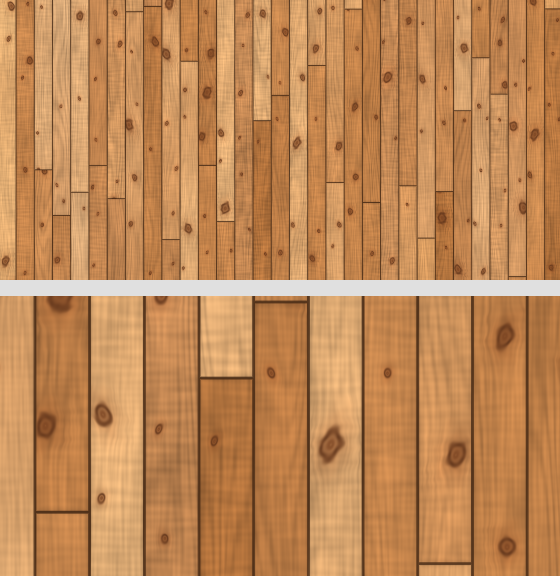
Top, the full canvas; bottom, a detail of the centre.
This texture is drawn by a WebGL 2 fragment shader. Its source:

```glsl
#version 300 es
precision highp float;

uniform vec2 u_resolution;
out vec4 fragColor;

const float PLANK_WIDTH = 0.0651;
const float FIRST_SEAM = 0.0573;
const float SEAM_HALF_WIDTH = 0.0017;
const float KNOT_SPACING = 0.15;

const vec3 DARK_WOOD = vec3(0.67, 0.43, 0.23);
const vec3 MID_WOOD = vec3(0.78, 0.54, 0.33);
const vec3 PALE_WOOD = vec3(0.88, 0.69, 0.48);
const vec3 KNOT_HEART = vec3(0.47, 0.26, 0.13);
const vec3 KNOT_RIM = vec3(0.30, 0.16, 0.08);
const vec3 SEAM = vec3(0.27, 0.16, 0.08);

float hash(vec2 p) {
    vec3 q = fract(p.xyx * 0.1031);
    q += dot(q, q.yzx + 33.33);
    return fract((q.x + q.y) * q.z);
}

float cornerGradient(vec2 cell, vec2 offset) {
    float angle = 6.2832 * hash(cell);
    return dot(vec2(cos(angle), sin(angle)), offset);
}

// Gradient noise, roughly -0.7 to 0.7
float noise(vec2 p) {
    vec2 i = floor(p), f = fract(p);
    vec2 u = f * f * f * (f * (f * 6.0 - 15.0) + 10.0);
    vec2 e = vec2(1.0, 0.0);
    float low = mix(cornerGradient(i, f), cornerGradient(i + e, f - e), u.x);
    float high = mix(cornerGradient(i + e.yx, f - e.yx), cornerGradient(i + 1.0, f - 1.0), u.x);
    return mix(low, high, u.y);
}

float lineMask(float dist, float halfWidth, float pixel) {
    return 1.0 - smoothstep(halfWidth - 0.6 * pixel, halfWidth + 0.6 * pixel, abs(dist));
}

// Returns heart, rim, halo and sideways bend of the grain
vec4 knots(vec2 p, float seed, float pixel) {
    vec4 sum = vec4(0.0);
    float row = floor(p.y / KNOT_SPACING);
    for (float k = -1.0; k <= 1.0; k++) {
        vec2 id = vec2(row + k + 20.0, seed);
        if (hash(id + 3.7) > 0.62) continue;
        float size = hash(id + 11.3);
        float radius = mix(0.0045, 0.0175, size * size * size);
        vec2 center = vec2(mix(0.15, 0.85, hash(id + 23.1)) * PLANK_WIDTH,
                           (row + k + mix(0.1, 0.9, hash(id + 41.9))) * KNOT_SPACING);
        vec2 offset = p - center;
        offset.y += offset.x * (hash(id + 57.0) - 0.5);
        float d = length(offset / vec2(0.9, 1.2)) / radius;
        d *= 1.0 + 0.35 * noise(offset * 70.0 + id);
        float soft = 0.2 + pixel / radius;
        float heart = 1.0 - smoothstep(1.0 - soft, 1.0 + soft, d);
        float rim = exp(-12.0 * (d - 0.85) * (d - 0.85)) * (0.6 + 0.5 * noise(offset * 110.0 + id));
        float halo = exp(-0.3 * d * d);
        sum += vec4(heart * (0.8 + 0.2 * sin(d * 9.0)), rim, halo, -0.8 * offset.x * halo);
    }
    return sum;
}

vec3 woodTone(float tone) {
    vec3 lower = mix(DARK_WOOD, MID_WOOD, clamp(tone * 2.0, 0.0, 1.0));
    return mix(lower, PALE_WOOD, clamp(tone * 2.0 - 1.0, 0.0, 1.0));
}

// Brightness change from growth rings, fibres and saw marks
float grain(vec2 p, float seed) {
    float across = p.x / PLANK_WIDTH;
    vec2 shift = vec2(seed * 7.31, seed * 3.17);
    float warp = noise(vec2(across * 1.3, p.y * 2.6) + shift);
    float ring = 0.5 + 0.5 * sin(6.2832 * (across * 4.0 + warp * 4.5));
    float rings = -ring * ring * mix(0.03, 0.11, hash(vec2(seed, 5.0)));
    float fibre = noise(vec2(p.x * 260.0, p.y * 14.0) + shift) * 0.11;
    float saw = noise(vec2(p.x * 18.0, p.y * 130.0) + shift) * mix(0.03, 0.12, hash(vec2(seed, 9.0)));
    float blotch = noise(vec2(p.x * 22.0, p.y * 6.0) + shift) * 0.13;
    return rings + fibre + saw + blotch;
}

void main() {
    float pixel = 1.0 / u_resolution.y;
    vec2 p = gl_FragCoord.xy * pixel;

    // Planks, each cut by one staggered joint
    float column = (p.x - FIRST_SEAM) / PLANK_WIDTH + 1.0;
    float plank = floor(column);
    float across = fract(column);
    float joint = mix(-0.1, 1.12, hash(vec2(plank, 71.0)));
    float upper = step(joint, p.y);
    float seed = plank * 2.0 + upper + 1.0;
    vec2 local = vec2(across * PLANK_WIDTH, p.y);

    // Board colour, then grain bent around the knots
    vec4 knot = knots(local, seed, pixel);
    float tone = 0.1 + 0.75 * hash(vec2(seed, 17.0)) + 0.12 * upper;
    tone += 0.25 * noise(vec2(seed * 5.3, p.y * 2.0));
    vec3 color = woodTone(tone);
    color *= 1.0 + vec3(0.03, 0.0, -0.09) * (hash(vec2(seed, 29.0)) - 0.4);
    color *= 1.03 + grain(local + vec2(knot.w, 0.0), seed);
    color *= 1.0 - vec3(0.10, 0.17, 0.22) * min(knot.z, 1.0);
    color = mix(color, KNOT_HEART, clamp(knot.x * 0.8, 0.0, 1.0));
    color = mix(color, KNOT_RIM, clamp(knot.y * 0.65, 0.0, 1.0));

    // Worn edges and dark seams
    float side = min(across, 1.0 - across) * PLANK_WIDTH;
    float end = abs(p.y - joint);
    color *= 1.0 - 0.16 * exp(-min(side, end) / 0.003);
    float seamDepth = 0.8 + 0.2 * noise(vec2(plank * 3.1, p.y * 9.0));
    float seam = max(lineMask(side, SEAM_HALF_WIDTH, pixel), lineMask(end, SEAM_HALF_WIDTH, pixel));
    color = mix(color, SEAM, seam * seamDepth);

    fragColor = vec4(clamp(color, 0.0, 1.0), 1.0);
}
```
